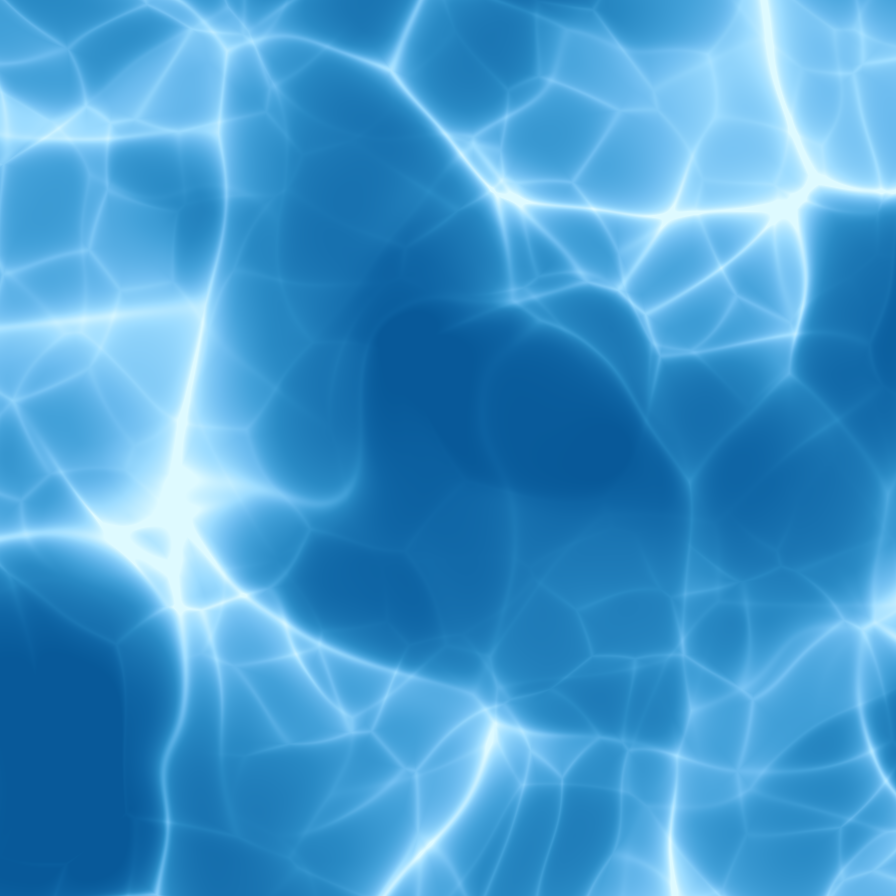
This texture is drawn by a WebGL 2 fragment shader. Its source:

```glsl
#version 300 es
precision highp float;

uniform vec2 u_resolution;
out vec4 fragColor;

float hash(vec2 p) {
    return fract(sin(dot(p, vec2(127.1, 311.7))) * 43758.5453);
}

vec2 hash2(vec2 p) {
    return vec2(hash(p), hash(p + vec2(37.2, 17.9)));
}

float noise(vec2 p) {
    vec2 i = floor(p);
    vec2 f = fract(p);
    f = f * f * f * (f * (f * 6.0 - 15.0) + 10.0);
    float low = mix(hash(i), hash(i + vec2(1.0, 0.0)), f.x);
    float high = mix(hash(i + vec2(0.0, 1.0)), hash(i + vec2(1.0)), f.x);
    return mix(low, high, f.y);
}

vec2 rotate(vec2 p, float angle) {
    float c = cos(angle), s = sin(angle);
    return vec2(c * p.x - s * p.y, s * p.x + c * p.y);
}

float swell(vec2 p) {
    return 0.65 * noise(p) + 0.35 * noise(rotate(p, 0.8) * 2.1 + 5.3);
}

// Bends the plane so that straight cell borders become curves
vec2 bend(vec2 p, float seed, float amount) {
    vec2 a = rotate(p, 0.5) * 3.2 + seed;
    vec2 b = rotate(p, 1.1) * 7.5 + seed;
    vec2 wide = vec2(noise(a), noise(a + 31.7)) - 0.5;
    vec2 fine = vec2(noise(b), noise(b + 13.1)) - 0.5;
    return p + amount * (wide + 0.3 * fine);
}

// x: distance to border, y: distance to junction, z: blended cell brightness
vec3 cells(vec2 p, float blend) {
    vec2 home = floor(p);
    vec3 nearest = vec3(8.0);
    float total = 0.0, light = 0.0;
    for (int y = -2; y <= 2; y++) {
        for (int x = -2; x <= 2; x++) {
            vec2 id = home + vec2(x, y);
            float d = length(id + 0.05 + 0.9 * hash2(id) - p);
            float weight = exp(-blend * d);
            total += weight;
            light += weight * hash(id + 71.3);
            if (d < nearest.x) nearest = vec3(d, nearest.xy);
            else if (d < nearest.y) nearest = vec3(nearest.x, d, nearest.y);
            else nearest.z = min(nearest.z, d);
        }
    }
    return vec3(nearest.yz - nearest.x, light / total);
}

// Thin bright filament with a soft halo
float filament(float d, float width, float halo) {
    float core = width / sqrt(d * d + width * width);
    return 0.62 * core + 0.38 * exp(-sqrt(d * d + width * width) / halo);
}

// Places where a filament is strong or fades away
float strength(vec2 p, float seed) {
    return mix(0.22, 1.0, smoothstep(0.3, 0.7, noise(rotate(p, 0.3) * 4.0 + seed)));
}

vec3 waterColor(float level) {
    const float levels[8] = float[8](-2.1, -1.4, -0.7, -0.05, 0.6, 1.4, 2.3, 3.7);
    const vec3 tones[8] = vec3[8](
        vec3(0.03, 0.35, 0.60), vec3(0.06, 0.40, 0.65),
        vec3(0.11, 0.47, 0.71), vec3(0.16, 0.54, 0.77),
        vec3(0.26, 0.63, 0.85), vec3(0.43, 0.74, 0.94),
        vec3(0.61, 0.86, 1.00), vec3(0.87, 0.98, 1.00));
    vec3 color = tones[0];
    for (int i = 1; i < 8; i++) {
        float t = (level - levels[i - 1]) / (levels[i] - levels[i - 1]);
        color = mix(color, tones[i], clamp(t, 0.0, 1.0));
    }
    return color;
}

void main() {
    vec2 uv = gl_FragCoord.xy / u_resolution.y;

    // Three overlapping sheets of refracted light
    vec3 large = cells(bend(uv, 2.7, 0.17) * vec2(3.7, 3.3) + 4.2, 15.0);
    vec3 medium = cells(rotate(bend(uv, 19.4, 0.16), 0.6) * 5.6 + 11.5, 14.0);
    vec3 small = cells(rotate(bend(uv, 43.8, 0.13), 1.3) * 9.5 + 23.1, 12.0);

    // Broad light and shade
    float base = 4.4 * (swell(uv * 2.7 + 8.6) - 0.5) + 1.8 * (large.z - 0.5);
    float lit = smoothstep(-0.9, 0.8, base);
    float level = base + 1.3 * (medium.z - 0.5);
    level += 0.7 * lit * (small.z - 0.5);

    // Filaments, with the finer ones gathered in the lighter water
    level += 3.0 * strength(uv, 6.1) * filament(large.x, 0.022, 0.2);
    level += 1.9 * strength(uv, 27.5) * mix(0.35, 1.0, lit) * filament(medium.x, 0.026, 0.2);
    level += 1.0 * strength(uv, 52.9) * lit * filament(small.x, 0.04, 0.22);

    // Pools of light where filaments meet
    level += 1.3 * exp(-6.0 * large.y) + 0.5 * lit * exp(-6.0 * medium.y);

    fragColor = vec4(waterColor(level - 0.95), 1.0);
}
```
